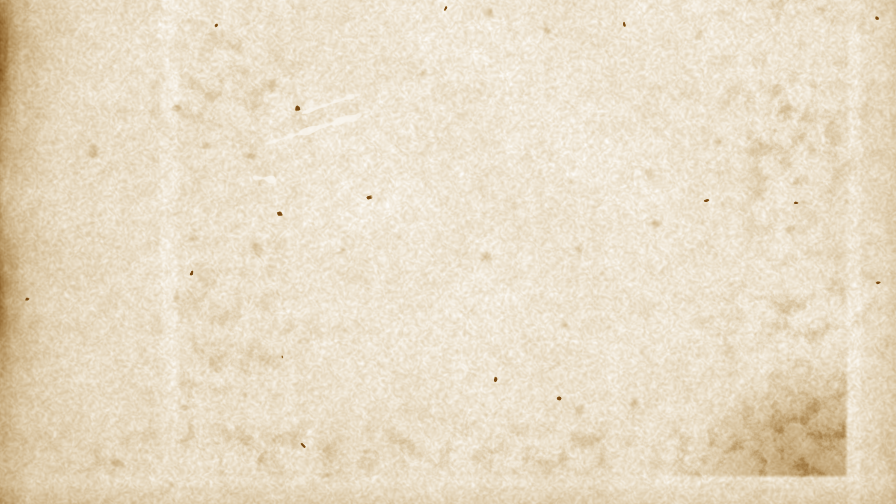
A WebGL 1 fragment shader for this texture:

```glsl
precision highp float;

uniform vec2 u_resolution;

float hash(vec2 cell) {
  vec3 q = fract(cell.xyx * vec3(0.1031, 0.1030, 0.0973));
  q += dot(q, q.yzx + 33.33);
  return fract((q.x + q.y) * q.z);
}

float slope(vec2 cell, vec2 offset) {
  float angle = 6.2832 * hash(cell);
  return dot(vec2(cos(angle), sin(angle)), offset);
}

float gradientNoise(vec2 p) {
  vec2 i = floor(p), f = fract(p);
  vec2 w = f * f * f * (f * (f * 6.0 - 15.0) + 10.0);
  vec2 e = vec2(1.0, 0.0);
  float low = mix(slope(i, f), slope(i + e, f - e), w.x);
  float high = mix(slope(i + e.yx, f - e.yx), slope(i + 1.0, f - 1.0), w.x);
  return mix(low, high, w.y);
}

float fbm(vec2 p) {
  float sum = 0.0, gain = 0.5;
  for (int i = 0; i < 5; i++) {
    sum += gain * gradientNoise(p);
    p = mat2(1.6, 1.2, -1.2, 1.6) * p + 7.3;
    gain *= 0.6;
  }
  return sum;
}

// Soft round patch
float patchAt(vec2 p, vec2 centre, vec2 radii) {
  vec2 q = (p - centre) / radii;
  return exp(-dot(q, q));
}

// Soft-edged stripe around a coordinate
float stripe(float x, float centre, float halfWidth) {
  return 1.0 - smoothstep(0.4 * halfWidth, halfWidth, abs(x - centre));
}

// Thin ragged scrape between two points
float scrape(vec2 p, vec2 a, vec2 b, float width) {
  vec2 d = b - a;
  float along = clamp(dot(p - a, d) / dot(d, d), 0.0, 1.0);
  float ragged = width * (0.55 + 0.6 * along + 1.6 * gradientNoise(p * 45.0));
  return 1.0 - smoothstep(-0.0015, 0.0025, length(p - a - d * along) - ragged);
}

// Scattered flecks, at most one in each grid cell
float flecks(vec2 p, float size, float chance, float radius, float blur, float seed) {
  vec2 cell = floor(p / size) + seed;
  vec2 jitter = 0.2 + 0.6 * vec2(hash(cell + 11.0), hash(cell + 23.0));
  vec2 q = (fract(p / size) - jitter) * size;
  float angle = 3.1416 * hash(cell + 37.0);
  q = mat2(cos(angle), -sin(angle), sin(angle), cos(angle)) * q;
  q.y *= 1.0 + hash(cell + 41.0);
  float r = radius * (0.5 + 0.5 * hash(cell + 53.0));
  float edge = length(q) - r * (1.0 + 0.8 * gradientNoise(p * 0.8 / radius));
  return step(hash(cell), chance) * (1.0 - smoothstep(-blur, blur, edge));
}

// Pulp texture: crossed short fibres over a fine tooth
float paperGrain(vec2 p) {
  vec2 bend = 0.006 * vec2(gradientNoise(p * 40.0), gradientNoise(p * 40.0 + 9.0));
  vec2 q = p + bend;
  vec2 diagonal = vec2(q.x + q.y, q.y - q.x);
  return 0.055 * gradientNoise(diagonal * vec2(55.0, 90.0))
       + 0.050 * gradientNoise(diagonal * vec2(110.0, 60.0) + 31.0)
       + 0.055 * gradientNoise(q * 170.0)
       + 0.035 * gradientNoise(p * 30.0);
}

// Sepia ramp from white paper to dark brown
vec3 sepia(float tone) {
  vec3 drop = tone * vec3(0.6, 1.0, 1.75) + tone * tone * vec3(0.2, 0.0, -0.65);
  return clamp(1.0 - drop, 0.0, 1.0);
}

void main() {
  vec2 p = gl_FragCoord.xy / u_resolution.y;
  float right = u_resolution.x / u_resolution.y;
  float cloud = fbm(p * 4.0);
  float blotch = smoothstep(-0.08, 0.35, fbm(p * 19.0 + 4.0));

  // Pale centre, ageing outwards
  vec2 fromCentre = p - vec2(1.0, 0.68);
  float tone = 0.096 + dot(fromCentre * fromCentre, vec2(0.04, 0.06));
  tone += 0.05 * cloud + paperGrain(p);

  // Browned borders
  float streak = 1.0 + 1.1 * fbm(p * vec2(22.0, 4.0)) + 0.8 * cloud;
  float height = mix(0.45, 1.0, smoothstep(0.1, 0.45, p.y));
  tone += streak * height * (0.2 * exp(-p.x / 0.032) + 0.10 * exp(-p.x / 0.09));
  tone += 0.07 * exp((p.x - right) / 0.04) + 0.06 * exp(-p.y / 0.03);

  // Mottled foxing
  float foxing = patchAt(p, vec2(1.57, 0.73), vec2(0.14, 0.16))
    + patchAt(p, vec2(1.58, 0.37), vec2(0.16, 0.10))
    + 0.8 * patchAt(p, vec2(0.47, 0.82), vec2(0.14, 0.12))
    + 0.7 * patchAt(p, vec2(0.45, 0.30), vec2(0.12, 0.20))
    + 0.7 * patchAt(p, vec2(1.58, 1.00), vec2(0.14, 0.05))
    + 0.8 * patchAt(p, vec2(0.95, 0.11), vec2(0.75, 0.05));
  tone += blotch * (0.02 + 0.11 * foxing);

  // Corner stain cut off by the folds
  float fold = 1.0 - smoothstep(1.674, 1.684, p.x);
  float stain = fold * smoothstep(0.050, 0.060, p.y);
  float spread = length((p - vec2(1.64, 0.08)) / vec2(0.27, 0.19)) + 0.5 * cloud;
  stain *= 1.0 - smoothstep(0.35, 1.15, spread);
  tone += stain * (0.17 + 0.16 * blotch + 0.15 * cloud);

  // Pale creases
  tone -= 0.032 * stripe(p.x, 0.335, 0.024) * smoothstep(0.05, 0.3, p.y);
  tone -= 0.030 * stripe(p.x, 1.695, 0.018);
  tone -= 0.018 * stripe(p.y, 0.045, 0.016);

  // Scrapes and flecks
  float bare = scrape(p, vec2(0.53, 0.715), vec2(0.71, 0.77), 0.005);
  bare = max(bare, scrape(p, vec2(0.60, 0.775), vec2(0.70, 0.81), 0.003));
  bare = max(bare, scrape(p, vec2(0.505, 0.648), vec2(0.54, 0.645), 0.006));
  tone = mix(tone, 0.035, 0.8 * bare);
  tone += 0.12 * flecks(p, 0.15, 0.22, 0.011, 0.008, 5.0);
  tone = mix(tone, 0.78, 0.9 * flecks(p, 0.17, 0.30, 0.0055, 0.0016, 70.0));

  gl_FragColor = vec4(sepia(max(tone, 0.015)), 1.0);
}
```
